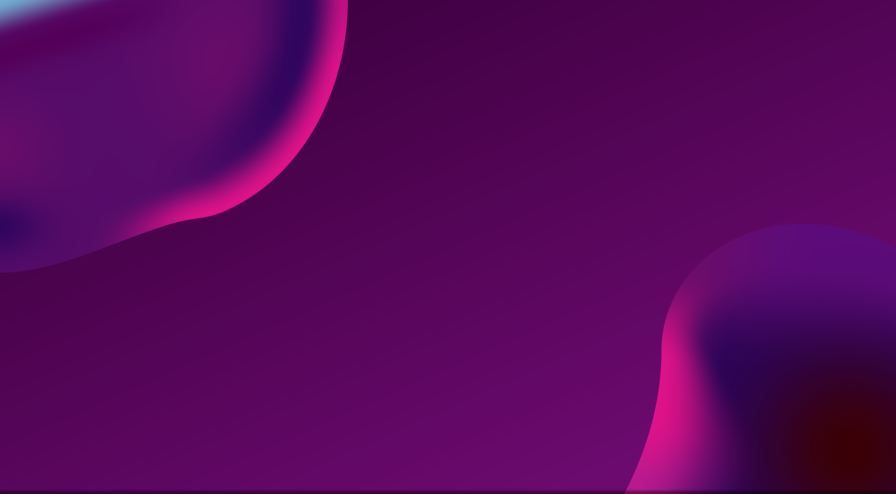
Give the GLSL for this background, as a Shadertoy shader.

```glsl
#define ASPECT 1.811
#define DUSK vec3(0.245, 0.0, 0.255)
#define PLUM vec3(0.425, 0.04, 0.44)
#define VIOLET vec3(0.335, 0.045, 0.41)
#define MAGENTA vec3(0.42, 0.05, 0.41)
#define INDIGO vec3(0.17, 0.015, 0.36)
#define PINK vec3(0.87, 0.07, 0.54)
#define SKY vec3(0.45, 0.68, 0.82)
#define WINE vec3(0.23, 0.0, 0.02)
#define RIM_WIDTH 0.08

// Soft elliptical glow, 1 at its centre
float spot(vec2 p, vec2 centre, vec2 radii) {
    vec2 q = (p - centre) / radii;
    return exp(-dot(q, q));
}

float band(float x, float centre, float width) {
    float q = (x - centre) / width;
    return exp(-q * q);
}

float ellipse(vec2 p, vec2 centre, vec2 radii) {
    return (length((p - centre) / radii) - 1.0) * radii.x;
}

// Upper left blob: an ellipse flowing into a wavy lower edge
float upperBlob(vec2 p) {
    float wave = p.y - 0.552 + 0.12 * smoothstep(0.0, 0.472, p.x);
    float lobe = ellipse(p, vec2(0.33, 0.0), vec2(0.373, 0.453));
    return mix(wave, lobe, smoothstep(0.33, 0.47, p.x));
}

// Lower right blob: a dome above a flaring left side
float lowerBlob(vec2 p) {
    vec2 centre = vec2(1.62, 0.708);
    float drop = p.y - centre.y;
    if (drop > 0.0) return 1.337 - 0.885 * drop * drop - p.x;
    return ellipse(p, centre, vec2(p.x < centre.x ? 0.283 : 0.318, 0.255));
}

vec3 upperColor(vec2 p, float depth) {
    vec3 c = VIOLET;
    c = mix(c, MAGENTA, 0.8 * spot(p, vec2(0.45, 0.12), vec2(0.14, 0.16)));
    c = mix(c, MAGENTA, 0.8 * spot(p, vec2(0.0, 0.3), vec2(0.1, 0.09)));
    c = mix(c, INDIGO, 0.9 * spot(p, vec2(-0.01, 0.46), vec2(0.09, 0.055)));

    // Indigo fold and pink rim along the right edge
    c = mix(c, INDIGO, 0.9 * band(depth, 0.095, 0.06) * smoothstep(0.3, 0.62, p.x));
    float rim = 1.0 - smoothstep(0.0, RIM_WIDTH, depth);
    rim *= smoothstep(0.17, 0.42, p.x) * mix(0.8, 1.0, smoothstep(0.0, 0.15, p.y));
    c = mix(c, PINK, rim);

    // Slanted light in the corner with a dark fold below it
    float slant = p.y + 0.31 * p.x;
    float fold = band(slant, 0.115, 0.045) * (1.0 - smoothstep(0.15, 0.45, p.x));
    c = mix(c, vec3(0.33, 0.0, 0.35), fold);
    return mix(c, SKY, 1.0 - smoothstep(0.0, 0.08, slant));
}

vec3 lowerColor(vec2 p, float depth) {
    vec3 c = mix(MAGENTA, vec3(0.36, 0.045, 0.48), smoothstep(1.36, 1.65, p.x));

    // Dark interior
    float shade = smoothstep(0.52, 0.76, p.y + 0.08 * (1.62 - p.x));
    c = mix(c, INDIGO, shade * smoothstep(0.0, 0.14, depth));
    c = mix(c, WINE, spot(p, vec2(1.72, 0.91), vec2(0.19, 0.19)));

    // Pink left side, wider towards the bottom
    float width = mix(0.09, 0.27, smoothstep(0.65, 1.0, p.y));
    float rim = 1.0 - smoothstep(0.0, width, depth);
    rim *= smoothstep(0.54, 0.74, p.y);
    vec3 glow = mix(PINK, vec3(0.72, 0.1, 0.56), smoothstep(0.85, 1.0, p.y));
    return mix(c, glow, rim);
}

void mainImage(out vec4 fragColor, in vec2 fragCoord) {
    // Canvas heights, measured from the upper left
    vec2 uv = fragCoord / iResolution.xy;
    vec2 p = vec2(uv.x * ASPECT, 1.0 - uv.y);
    float soft = 0.8 / iResolution.y;

    // Diagonal backdrop
    float t = dot(p, vec2(0.4, 0.9));
    vec3 color = mix(DUSK, PLUM, clamp((t - 0.26) / 1.11, 0.0, 1.0));

    // Blobs
    float upper = upperBlob(p);
    float lower = lowerBlob(p);
    color = mix(color, upperColor(p, -upper), 1.0 - smoothstep(-soft, soft, upper));
    color = mix(color, lowerColor(p, -lower), 1.0 - smoothstep(-soft, soft, lower));

    // Thin shadow on the bottom edge
    color *= 1.0 - 0.4 * smoothstep(0.989, 0.997, p.y);
    fragColor = vec4(color, 1.0);
}
```
